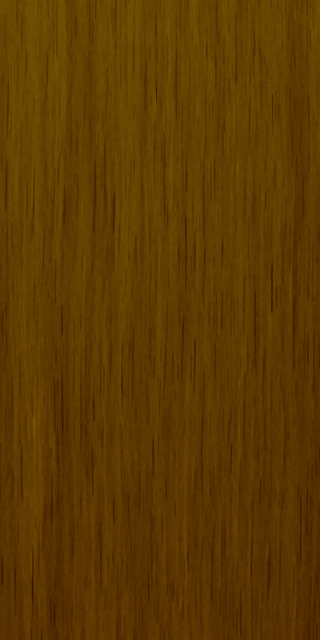
This texture is drawn by a Shadertoy shader. Its source:

```glsl
const vec3 DARK_WOOD = vec3(0.31, 0.17, 0.0);
const vec3 LIGHT_WOOD = vec3(0.44, 0.30, 0.008);

float hash(vec2 p) {
    vec3 q = fract(vec3(p.xyx) * 0.1031);
    q += dot(q, q.yzx + 33.33);
    return fract((q.x + q.y) * q.z);
}

float valueNoise(vec2 p) {
    vec2 cell = floor(p);
    vec2 f = fract(p);
    f = f * f * (3.0 - 2.0 * f);
    float low = mix(hash(cell), hash(cell + vec2(1, 0)), f.x);
    float high = mix(hash(cell + vec2(0, 1)), hash(cell + vec2(1, 1)), f.x);
    return mix(low, high, f.y);
}

// Signed noise drawn out along the grain
float streaks(vec2 p, vec2 frequency, float seed) {
    return valueNoise(p * frequency + seed) - 0.5;
}

// One tapered dash per cell, in columns shifted along the grain
float dashes(vec2 p, vec2 cellSize, float halfWidth, float density, float seed) {
    float pixel = 1.0 / iResolution.x;
    vec2 grid = p / cellSize;
    float column = floor(grid.x);
    grid.y += 7.0 * hash(vec2(column, seed));
    vec2 cell = vec2(column, floor(grid.y));
    vec2 id = cell + seed * 17.0;

    float present = step(hash(id + 3.1), density);
    float strength = mix(0.3, 1.0, hash(id + 8.7));
    float halfLength = mix(0.12, 0.48, hash(id + 5.3));
    float centerY = mix(halfLength, 1.0 - halfLength, hash(id + 1.9));
    float along = (fract(grid.y) - centerY) / halfLength;
    float taper = max(0.0, 1.0 - along * along);

    float centerX = mix(0.3, 0.7, hash(id + 6.4)) + 0.08 * along * (hash(id + 2.2) - 0.5);
    float across = abs(fract(grid.x) - centerX) * cellSize.x;
    float width = halfWidth * (0.5 + 0.5 * taper);
    float line = 1.0 - smoothstep(width - 0.5 * pixel, width + 0.8 * pixel, across);
    return present * strength * line * smoothstep(0.0, 0.5, taper);
}

void mainImage(out vec4 fragColor, in vec2 fragCoord) {
    vec2 p = fragCoord / iResolution.x;
    vec2 uv = fragCoord / iResolution.xy;

    // Gentle bend of the grain
    vec2 g = p;
    g.x += 0.006 * sin(2.1 * p.y + 2.0 * p.x) + 0.002 * sin(6.0 * p.y + 9.0 * p.x);

    // Lighting: bright at the top, dim toward the bottom and right edge
    float tone = 0.25 + 0.50 * smoothstep(-0.05, 1.1, uv.y);
    tone += 0.14 * (0.5 - uv.x) * uv.y;
    tone -= 0.14 * smoothstep(0.88, 1.0, uv.x);
    tone -= 0.08 * (1.0 - smoothstep(0.0, 0.05, uv.x));

    // Broad bands down to fine fibres
    tone += 0.22 * streaks(g, vec2(9.0, 0.7), 4.0);
    tone += 0.30 * streaks(g, vec2(32.0, 1.3), 21.0);
    tone += 0.34 * streaks(g, vec2(75.0, 3.0), 47.0);
    tone += 0.28 * streaks(g, vec2(150.0, 9.0), 83.0);

    // Fine surface grain
    tone += 0.20 * streaks(g, vec2(230.0, 60.0), 131.0);
    tone += 0.20 * streaks(p, vec2(256.0, 200.0), 171.0);

    // Dark pores of three lengths
    tone -= 0.62 * dashes(g, vec2(0.031, 0.30), 0.0026, 0.55, 1.0);
    tone -= 0.50 * dashes(g, vec2(0.019, 0.18), 0.0019, 0.50, 2.0);
    tone -= 0.40 * dashes(g, vec2(0.014, 0.09), 0.0015, 0.40, 3.0);

    // Sparse pale fibres and flecks
    tone += 0.22 * dashes(g, vec2(0.023, 0.26), 0.0018, 0.35, 5.0);
    tone += 0.50 * dashes(g, vec2(0.045, 0.11), 0.0018, 0.07, 4.0);

    vec3 color = mix(DARK_WOOD, LIGHT_WOOD, clamp(tone, -0.7, 1.5));
    color += vec3(-0.008, 0.012, 0.0) * (uv.y - 0.5);
    fragColor = vec4(clamp(color, 0.0, 1.0), 1.0);
}
```
